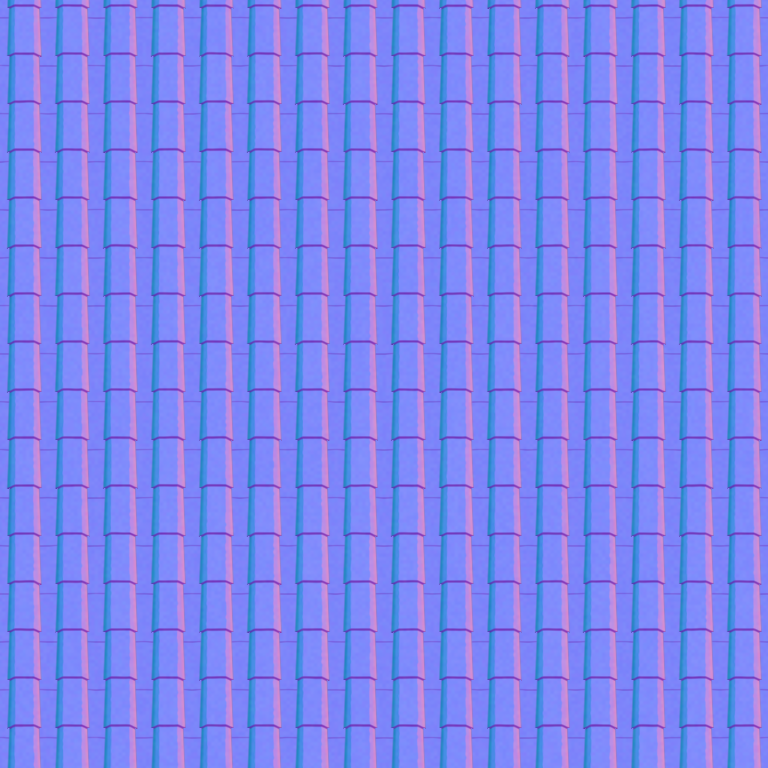
Give the GLSL for this texture map, as a three.js fragment shader.

```glsl
// Normal map of a clay roof: tapered ridged cover tiles over flat pan tiles.
varying vec2 vUv;

const float REPEATS = 16.0;          // tiles across and down
const float CENTER_X = 0.507;        // all sizes below are in tile units
const float HALF_BOTTOM = 0.354;
const float HALF_TOP = 0.312;
const float CROWN_HALF = 0.198;      // half width of the flat crown
const float LIP_Y = 0.885;
const float LIP_DROP = 0.060;        // how far the lip sags at the flanks
const float LIP_WIDTH = 0.046;
const float PAN_LINE_Y = 0.630;
const float PAN_LINE_WIDTH = 0.022;
const float SOFT = 0.022;            // edge softness
const float JITTER = 0.010;          // variation between tiles
const float GRAIN = 0.035;

const vec3 FLAT_COLOR = vec3(0.50, 0.545, 0.99);
const vec3 PAN_COLOR = vec3(0.49, 0.52, 0.98);
const vec3 LEFT_INNER = vec3(0.28, 0.55, 0.90);
const vec3 LEFT_OUTER = vec3(0.15, 0.53, 0.76);
const vec3 RIGHT_INNER = vec3(0.73, 0.55, 0.90);
const vec3 RIGHT_OUTER = vec3(0.83, 0.55, 0.81);
const vec3 LIP_COLOR = vec3(0.45, 0.23, 0.74);
const vec3 PAN_LINE_COLOR = vec3(0.45, 0.33, 0.83);
const vec3 RIM_COLOR = vec3(0.46, 0.44, 0.74);

float hash(vec2 p) {
  return fract(sin(dot(p, vec2(127.1, 311.7))) * 43758.5453);
}

// Value noise that wraps after "period" lattice cells.
float wrapNoise(vec2 uv, float period) {
  vec2 p = uv * period;
  vec2 i = floor(p);
  vec2 f = fract(p);
  f = f * f * (3.0 - 2.0 * f);
  vec2 a = mod(i, period);
  vec2 b = mod(i + 1.0, period);
  return mix(mix(hash(a), hash(vec2(b.x, a.y)), f.x),
             mix(hash(vec2(a.x, b.y)), hash(b), f.x), f.y);
}

// One inside, zero outside, for a signed distance.
float inside(float d) {
  return 1.0 - smoothstep(-SOFT, SOFT, d);
}

float stripe(float d, float width) {
  return inside(abs(d) - 0.5 * width);
}

void main() {
  vec2 p = vUv * REPEATS;
  float fine = wrapNoise(vUv, REPEATS * 14.0) - 0.5;
  float fineY = wrapNoise(vUv + 0.37, REPEATS * 14.0) - 0.5;
  float coarse = wrapNoise(vUv, REPEATS * 5.0) - 0.5;

  // Cover tile coordinates: side from the axis, along from lip to top
  float side = fract(p.x) - CENTER_X;
  float reach = abs(side);
  float sag = LIP_DROP * smoothstep(CROWN_HALF - 0.02, HALF_BOTTOM, reach);
  float rise = p.y - LIP_Y + sag + 0.012 * coarse;
  float along = fract(rise);
  vec2 id = mod(vec2(floor(p.x), floor(rise)), REPEATS);
  float vary = hash(id + 3.0) - 0.5;
  float halfWidth = mix(HALF_BOTTOM, HALF_TOP, along) + JITTER * vary;
  float edge = reach - halfWidth;

  // Pan tiles with thin, uneven overlap lines
  vec3 pan = PAN_COLOR;
  float panLine = stripe(fract(p.y) - PAN_LINE_Y + 0.015 * coarse, PAN_LINE_WIDTH);
  pan = mix(pan, PAN_LINE_COLOR, panLine * (0.85 + 0.5 * coarse));

  // Crown and the two flanks, steeper toward the rim
  float crown = CROWN_HALF - 0.008 * along + JITTER * (hash(id + 9.0) - 0.5);
  float flank = smoothstep(-SOFT, SOFT, reach - crown + 0.02 * fine);
  float steep = smoothstep(0.35, 0.85, (reach - crown) / (halfWidth - crown));
  vec3 left = mix(LEFT_INNER, LEFT_OUTER, steep);
  vec3 right = mix(RIGHT_INNER, RIGHT_OUTER, steep);
  vec3 cover = mix(FLAT_COLOR, side < 0.0 ? left : right, flank);
  cover.rg += 0.012 * vary;

  // Dark lip, tinted by the flank it crosses
  float lipDistance = min(along, 1.0 - along);
  vec3 lip = mix(LIP_COLOR, cover * vec3(0.9, 0.45, 0.8), 0.35 * flank);
  cover = mix(cover, lip, stripe(lipDistance, LIP_WIDTH));

  // Join, rim and surface grain
  vec3 color = mix(pan, cover, inside(edge));
  float rim = stripe(edge, 0.010) * (side < 0.0 ? 0.25 : 0.6);
  color = mix(color, RIM_COLOR, rim);
  color.rg += GRAIN * vec2(fine, fineY);
  gl_FragColor = vec4(clamp(color, 0.0, 1.0), 1.0);
}
```
